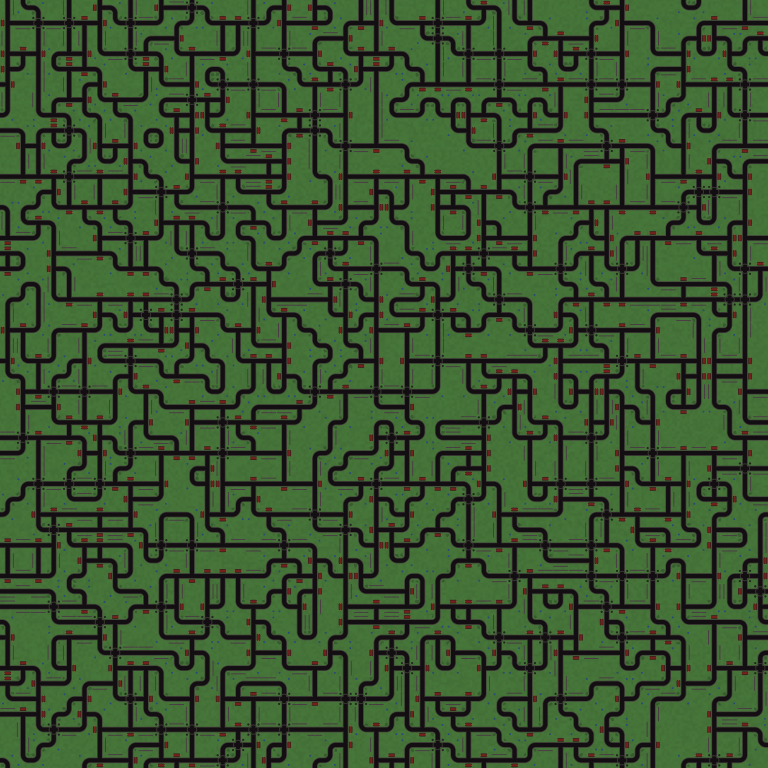
Give the GLSL for this pattern, as a Shadertoy shader.

```glsl
const float CELLS = 50.0;
const float ROAD_HALF = 0.138;
const float KERB_HALF = 0.185;
const float BEND_RADIUS = 0.36;

const vec3 GRASS = vec3(0.27, 0.45, 0.22);
const vec3 ASPHALT = vec3(0.075, 0.055, 0.068);
const vec3 KERB = vec3(0.26, 0.26, 0.23);
const vec3 FENCE = vec3(0.29, 0.22, 0.27);
const vec3 CAR = vec3(0.45, 0.13, 0.11);
const vec3 CAR_RIM = vec3(0.20, 0.12, 0.11);
const vec3 LAMP = vec3(0.50, 0.38, 0.24);
const vec3 POND = vec3(0.15, 0.29, 0.48);
const vec3 BUSH = vec3(0.20, 0.33, 0.17);
const vec3 POST = vec3(0.13, 0.15, 0.12);

float hash(vec2 p, float seed) {
    uvec2 u = uvec2(ivec2(p) + 4096);
    uint h = u.x * 1597334677u ^ u.y * 3812015801u ^ uint(seed) * 2654435769u;
    h = (h ^ (h >> 15)) * 2246822519u;
    h = (h ^ (h >> 13)) * 3266489917u;
    return float((h ^ (h >> 16)) >> 8) / 16777216.0;
}

float noise(vec2 p) {
    vec2 i = floor(p), f = fract(p);
    f = f * f * (3.0 - 2.0 * f);
    float low = mix(hash(i, 9.0), hash(i + vec2(1, 0), 9.0), f.x);
    float high = mix(hash(i + vec2(0, 1), 9.0), hash(i + vec2(1, 1), 9.0), f.x);
    return mix(low, high, f.y);
}

// Label of a plot: plots join their neighbours along random chains
float plotLabel(vec2 plot) {
    for (int n = 0; n < 7; n++) {
        float choice = hash(plot, 1.0);
        if (choice > 0.52) break;
        float side = hash(vec2(plot.y, 0.0), 2.0) < 0.5 ? -1.0 : 1.0;
        plot += choice < 0.26 ? vec2(side, 0.0) : vec2(0.0, -1.0);
    }
    return floor(hash(floor(plot * 0.5), 3.0) * 8.0);
}

// Roads run between plots of different label: right, up, left, down
vec4 openArms(vec2 node) {
    float ur = plotLabel(node), ul = plotLabel(node - vec2(1, 0));
    float lr = plotLabel(node - vec2(0, 1)), ll = plotLabel(node - vec2(1, 1));
    return vec4(notEqual(vec4(ur, ul, ll, lr), vec4(lr, ur, ul, ll)));
}

float armDistance(vec2 p, float open) {
    return open > 0.5 ? length(vec2(min(p.x, 0.0), p.y)) : 1.0;
}

float bendDistance(vec2 p, float radius) {
    return abs(length(max(radius - p, 0.0)) - radius);
}

float boxDistance(vec2 p, vec2 halfSize, float rounding) {
    vec2 q = abs(p) - halfSize + rounding;
    return length(max(q, 0.0)) + min(max(q.x, q.y), 0.0) - rounding;
}

float cover(float d, float pixel) {
    return clamp(0.5 - d / pixel, 0.0, 1.0);
}

void mainImage(out vec4 fragColor, in vec2 fragCoord) {
    float pixel = CELLS / min(iResolution.x, iResolution.y);
    vec2 grid = fragCoord * pixel;
    vec2 node = floor(grid), p = fract(grid) - 0.5;

    vec4 open = openArms(node);
    float arms = dot(open, vec4(1.0));
    vec2 lean = open.xy - open.zw;
    bool bend = arms == 2.0 && lean.x != 0.0;
    bool straight = arms == 2.0 && !bend;

    // Grass with fine grain
    vec3 color = GRASS * (0.96 + 0.08 * noise(grid * 6.0));

    // Fence beside straights
    if (straight) {
        vec2 along = open.x > 0.5 ? p : p.yx;
        float side = hash(node, 4.0) < 0.5 ? -1.0 : 1.0;
        float fence = boxDistance(vec2(along.x, along.y * side - 0.37), vec2(0.47, 0.03), 0.0);
        color = mix(color, FENCE, cover(fence, pixel));
    }

    // Bush inside and pond outside of bends
    if (bend) {
        float bush = length(p - lean * 0.34) - 0.04 - 0.12 * noise(grid * 9.0);
        color = mix(color, BUSH, 0.75 * cover(bush, pixel));
        color = mix(color, POND, cover(length(p + lean * 0.3) - 0.06, pixel));
    }

    // Road with kerb
    float road = min(min(armDistance(p, open.x), armDistance(p.yx, open.y)),
                     min(armDistance(-p, open.z), armDistance(-p.yx, open.w)));
    if (bend) road = bendDistance(p * lean, BEND_RADIUS);
    color = mix(color, KERB, cover(road - KERB_HALF, pixel));
    color = mix(color, ASPHALT, cover(road - ROAD_HALF, pixel));

    // Parked car on the closed side of a junction
    if (arms == 3.0) {
        vec2 local = vec2(dot(p, vec2(-lean.y, lean.x)), -dot(p, lean) - 0.33);
        float car = boxDistance(local, vec2(0.22, 0.12), 0.08);
        color = mix(color, CAR_RIM, cover(car, pixel));
        color = mix(color, CAR, cover(car + 0.045, pixel));
        float lamp = length(vec2(abs(local.x) - 0.23, local.y)) - 0.04;
        color = mix(color, LAMP, cover(lamp, pixel));
    }

    // Posts and ring around crossings
    if (arms == 4.0) {
        float ring = abs(length(p) - 0.3) - 0.035;
        color = mix(color, KERB, 0.7 * cover(ring, pixel));
        color = mix(color, POST, cover(length(abs(p) - 0.33) - 0.07, pixel));
    }

    fragColor = vec4(color, 1.0);
}
```
